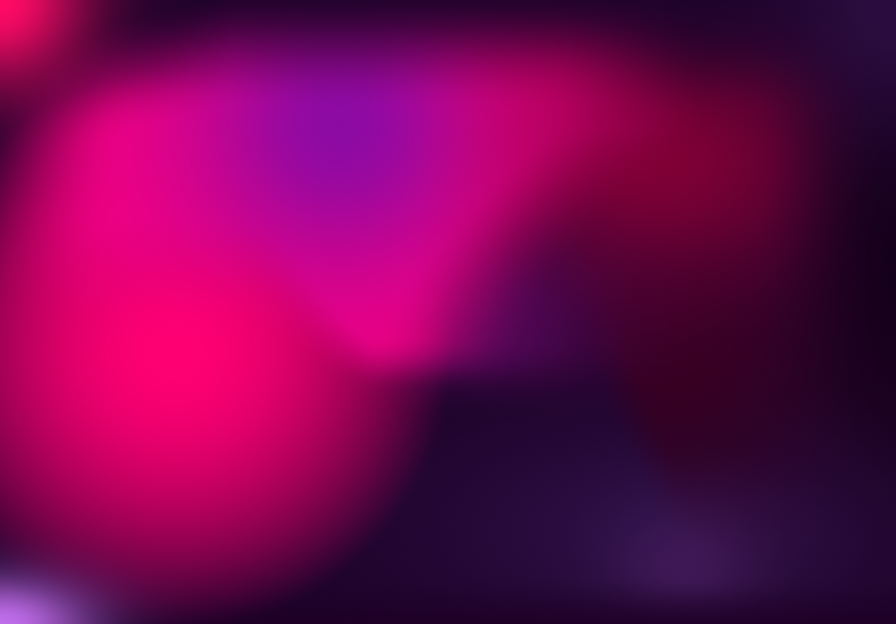
A Shadertoy shader for this background:

```glsl
// Soft neon backdrop: a hot pink disc and a folded violet-to-rose veil
// glow over dark plum. Elliptical glows and smooth masks are layered
// from back to front, and a little sine-hash dither hides banding.

float glow(vec2 p, vec2 centre, vec2 radius) {
    vec2 q = (p - centre) / radius;
    return exp(-dot(q, q));
}

float hash(vec2 p) {
    return fract(sin(dot(p, vec2(12.9898, 78.233))) * 43758.5453);
}

// Dark plum ground with wine, indigo and purple light in it
vec3 backdrop(vec2 p, float topFade) {
    vec3 indigo = vec3(0.18, 0.065, 0.28);
    vec3 wine = vec3(0.50, 0.0, 0.21);
    float rightFade = 1.0 - smoothstep(0.84, 1.0, p.x);

    vec3 col = mix(vec3(0.12, 0.01, 0.165), vec3(0.075, 0.0, 0.10),
                   glow(p, vec2(1.0, 0.52), vec2(0.10, 0.36)));
    col = mix(col, vec3(0.17, 0.05, 0.25), glow(p, vec2(1.0), vec2(0.12, 0.2)));
    col = mix(col, indigo, 0.9 * glow(p, vec2(0.75, 0.15), vec2(0.26, 0.17)));

    // Dim wine column whose left side is a slanted edge
    float edge = 0.664 + 0.30 * (0.457 - p.y);
    float column = smoothstep(-0.025, 0.035, p.x - edge);
    col = mix(col, vec3(0.20, 0.0, 0.13),
              column * glow(p, vec2(0.76, 0.40), vec2(0.15, 0.21)));
    col = mix(col, vec3(0.27, 0.11, 0.36),
              0.75 * glow(p, vec2(0.765, 0.09), vec2(0.08, 0.10)));
    col = mix(vec3(0.12, 0.0, 0.15), col, smoothstep(-0.02, 0.08, p.y));

    // Broad wine light, then the purple haze beneath the veil
    col = mix(col, wine, topFade * rightFade * glow(p, vec2(0.73, 0.74), vec2(0.22, 0.20)));
    float haze = glow(p, vec2(0.53, 0.48), vec2(0.13, 0.16));
    return mix(col, vec3(0.37, 0.03, 0.38), 0.85 * haze * smoothstep(0.33, 0.45, p.y));
}

void mainImage(out vec4 fragColor, in vec2 fragCoord) {
    vec2 p = fragCoord / iResolution.xy;
    float depth = 1.0 - p.y - 0.36 * max(0.26 - p.x, 0.0);
    float topFade = smoothstep(-0.02, 0.18, depth);
    vec3 col = backdrop(p, topFade);

    // Pink disc with a parabolic falloff
    vec2 q = (p - vec2(0.195, 0.438)) / vec2(0.3125, 0.449);
    float disc = max(0.0, 1.0 - dot(q, q));
    disc *= 1.04 * disc / (disc + 0.04);
    col = mix(col, vec3(1.0, 0.0, 0.45), disc);

    // Veil: curved lower hem on the left, diagonal fold on the right
    float left = 1.0 - smoothstep(0.27, 0.43, p.x);
    float hem = 0.416 + 0.14 * left;
    float hemWidth = 0.045 + 0.06 * left;
    float fold = 0.404 + 0.208 * pow(clamp((p.y - 0.42) / 0.375, 0.0, 1.0), 1.5);
    float veil = topFade * smoothstep(-0.026, 0.143, p.x)
               * smoothstep(hem - hemWidth, hem + hemWidth, p.y)
               * (1.0 - smoothstep(fold, fold + 0.18, p.x));
    vec3 veilColour = mix(vec3(0.95, 0.0, 0.51), vec3(0.55, 0.04, 0.64),
                          glow(p, vec2(0.38, 0.80), vec2(0.163, 0.234)));
    veilColour = mix(veilColour, vec3(0.68, 0.0, 0.35), smoothstep(0.44, 0.68, p.x));
    col = mix(col, veilColour, veil);

    // Corner lights
    col = mix(col, vec3(1.0, 0.04, 0.40), glow(p, vec2(0.0, 1.0), vec2(0.098, 0.14)));
    col = mix(col, vec3(0.75, 0.43, 0.92), glow(p, vec2(0.0), vec2(0.105, 0.075)));

    col += (hash(fragCoord) - 0.5) / 255.0;
    fragColor = vec4(clamp(col, 0.0, 1.0), 1.0);
}
```
